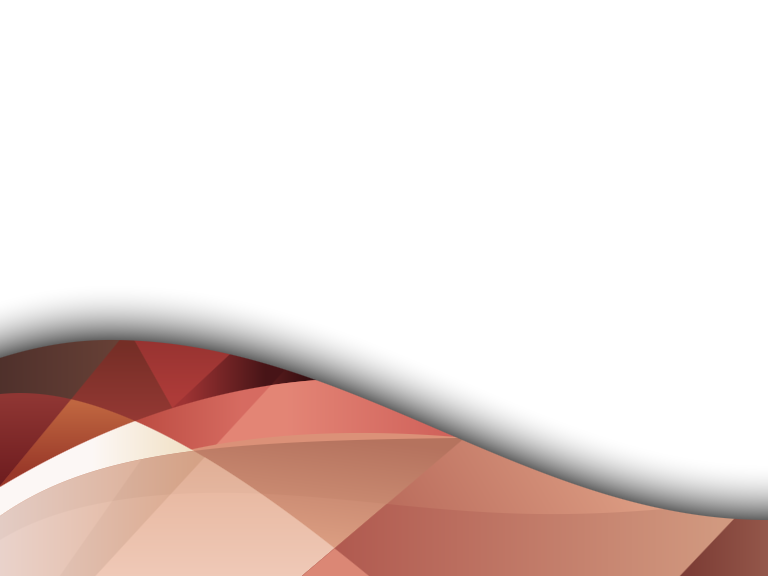
A Shadertoy shader for this background:

```glsl
// A white page above a wave of overlapping red, salmon and cream glass sheets.
// Analytic curves and slanted cuts divide the wave into facets; each facet is
// filled with a linear gradient, and a soft shadow follows the wave's upper edge.

// Palette: facets run from the first to the second colour of each pair
const vec3 PAGE = vec3(1.0);
const vec3 BROWN_A = vec3(0.31, 0.19, 0.17),  BROWN_B = vec3(0.40, 0.25, 0.21);
const vec3 WINE_A = vec3(0.43, 0.11, 0.12),   WINE_B = vec3(0.56, 0.21, 0.20);
const vec3 RUST_A = vec3(0.58, 0.22, 0.20),   RUST_B = vec3(0.46, 0.18, 0.15);
const vec3 AMBER_A = vec3(0.60, 0.22, 0.16),  AMBER_B = vec3(0.75, 0.40, 0.25);
const vec3 RED_A = vec3(0.68, 0.23, 0.22),    RED_B = vec3(0.59, 0.20, 0.19);
const vec3 MAROON_A = vec3(0.62, 0.20, 0.20), MAROON_B = vec3(0.28, 0.08, 0.09);
const vec3 NIGHT_A = vec3(0.44, 0.14, 0.14),  NIGHT_B = vec3(0.22, 0.06, 0.07);
const vec3 ROSE_A = vec3(0.74, 0.30, 0.26),   ROSE_B = vec3(0.84, 0.42, 0.38);
const vec3 CORAL_A = vec3(0.89, 0.52, 0.46),  CORAL_B = vec3(0.82, 0.39, 0.36);
const vec3 IVORY_A = vec3(0.99, 0.97, 0.96),  IVORY_B = vec3(0.94, 0.87, 0.75);
const vec3 PEACH_A = vec3(0.89, 0.80, 0.77),  PEACH_B = vec3(0.86, 0.66, 0.55);
const vec3 BLUSH_A = vec3(0.92, 0.77, 0.70),  BLUSH_B = vec3(0.88, 0.68, 0.58);
const vec3 CLAY_A = vec3(0.84, 0.60, 0.49),   CLAY_B = vec3(0.71, 0.45, 0.37);
const vec3 TAN_A = vec3(0.72, 0.41, 0.35),    TAN_B = vec3(0.86, 0.61, 0.51);
const vec3 BRICK_A = vec3(0.69, 0.35, 0.31),  BRICK_B = vec3(0.82, 0.60, 0.50);
const vec3 UMBER_A = vec3(0.49, 0.24, 0.21),  UMBER_B = vec3(0.58, 0.34, 0.29);
const vec3 SLIVER = vec3(0.86, 0.57, 0.47),   GLOW = vec3(0.86, 0.53, 0.46);

// Wave and shadow, in canvas heights
const float CREST_X = 0.191, MID_Y = 0.2535, WAVE_AMP = 0.1563;
const float WAVE_FREQ = 2.75, LEFT_FREQ = 3.37;
const float SHADOW_REACH = 0.10, SHADOW_DARK = 0.62;

// Antialiased mask of the region where f is positive
float side(float f) {
    return clamp(f / max(fwidth(f), 1e-6) + 0.5, 0.0, 1.0);
}

// Mask right of a slanted cut through a; run is dx per dy
float rightOf(vec2 p, vec2 a, float run) {
    return side(p.x - a.x - run * (p.y - a.y));
}

float ramp(float from, float to, float v) {
    return clamp((v - from) / (to - from), 0.0, 1.0);
}

void paint(inout vec3 col, vec3 a, vec3 b, float t, float mask) {
    col = mix(col, mix(a, b, t), mask);
}

float wavePhase(float x) {
    return (x - CREST_X) * (x < CREST_X ? LEFT_FREQ : WAVE_FREQ);
}

// Inner curves: upper sheet, middle sheet, lower ribbon and falling arc
float upperSheet(float x) { return 0.1545 + 0.601 * x - 0.479 * x * x; }
float middleSheet(float x) { return 0.242 - 0.138 * exp(-5.1 * x); }
float lowerRibbon(float x) {
    return 0.1275 + 0.02 * cos(5.07 * (x - 0.34)) - 0.062 * exp(-8.3 * x);
}
float fallingArc(float x) {
    float d = abs(x - 0.035);
    return 0.3177 - d * d / (0.6545 + 0.825 * d);
}

void mainImage(out vec4 fragColor, in vec2 fragCoord) {
    vec2 p = fragCoord / iResolution.xy * vec2(4.0 / 3.0, 1.0);
    float x = p.x, y = p.y;

    // Masks of the curves and cuts
    float mid = middleSheet(x);
    float underUpper = side(upperSheet(x) - y);
    float underMid = side(mid - y);
    float underSliver = side(mid + 0.2 * (x - 0.3) * (0.81 - x) - y);
    float underRibbon = side(lowerRibbon(x) - y);
    float underArc = side(fallingArc(x) - y);
    float cutBrown = rightOf(p, vec2(0.208, 0.410), 0.82);
    float cutRed = rightOf(p, vec2(0.234, 0.408), -0.56);
    float cutMaroon = rightOf(p, vec2(0.399, 0.385), 1.07);
    float cutRose = rightOf(p, vec2(0.495, 0.358), 0.92);
    float cutClay = rightOf(p, vec2(0.807, 0.240), 1.178);
    float cutUmber = rightOf(p, vec2(1.276, 0.101), 0.948);
    float cutPeach = rightOf(p, vec2(0.208, 0.149), 0.70);

    // Dark facets along the crest
    vec3 col = mix(BROWN_A, BROWN_B, ramp(0.0, 0.2, x));
    paint(col, WINE_A, WINE_B, ramp(0.16, 0.31, y), underArc);
    paint(col, RUST_A, RUST_B, ramp(0.27, 0.40, y), cutBrown);
    paint(col, AMBER_A, AMBER_B, ramp(0.18, 0.30, y), cutBrown * underArc);
    paint(col, RED_A, RED_B, ramp(0.31, 0.41, y), cutRed);
    paint(col, MAROON_A, MAROON_B, ramp(0.32, 0.46, x), cutRed * cutMaroon);
    paint(col, NIGHT_A, NIGHT_B, ramp(0.43, 0.53, x), cutRose);

    // Upper sheet: rose, coral and the ivory band
    paint(col, ROSE_A, ROSE_B, ramp(0.24, 0.42, x), underUpper);
    paint(col, CORAL_A, CORAL_B, ramp(0.50, 0.76, x), underUpper * cutRose);
    paint(col, SLIVER, SLIVER, 0.0, underUpper * underSliver);
    paint(col, IVORY_A, IVORY_B, ramp(0.16, 0.35, x), underUpper * underArc);

    // Middle sheet: clay to the right of the arc, peach and blush beneath it
    paint(col, CLAY_A, CLAY_B, ramp(0.05, 0.24, y - 0.12 * (0.6 - x)), underMid);
    float inner = underMid * underArc;
    paint(col, PEACH_A, PEACH_B, ramp(0.0, 0.34, x), inner);
    col += 0.025 * inner * (underRibbon - cutPeach);
    paint(col, BLUSH_A, BLUSH_B, ramp(0.0, 0.22, y), inner * cutRose);
    col += 0.018 * underMid * underRibbon * cutRose * (1.0 - cutClay);

    // Long right-hand facets
    float tail = underMid * cutClay;
    paint(col, TAN_A, TAN_B, ramp(0.62, 1.10, x + 0.6 * (y - 0.15)), tail);
    paint(col, BRICK_A, BRICK_B, ramp(0.58, 1.25, x), tail * underRibbon);
    paint(col, GLOW, GLOW, 0.0, tail * underArc);
    paint(col, UMBER_A, UMBER_B, ramp(1.20, 1.333, x), cutUmber);

    // White page with the shadow cast by the wave
    float phase = wavePhase(x);
    float slope = WAVE_AMP * WAVE_FREQ * sin(phase);
    float height = y - MID_Y - WAVE_AMP * cos(phase);
    float fade = 1.0 - ramp(0.0, SHADOW_REACH, height / sqrt(1.0 + slope * slope));
    vec3 page = PAGE * (1.0 - SHADOW_DARK * fade * fade);

    fragColor = vec4(mix(col, page, side(height)), 1.0);
}
```
